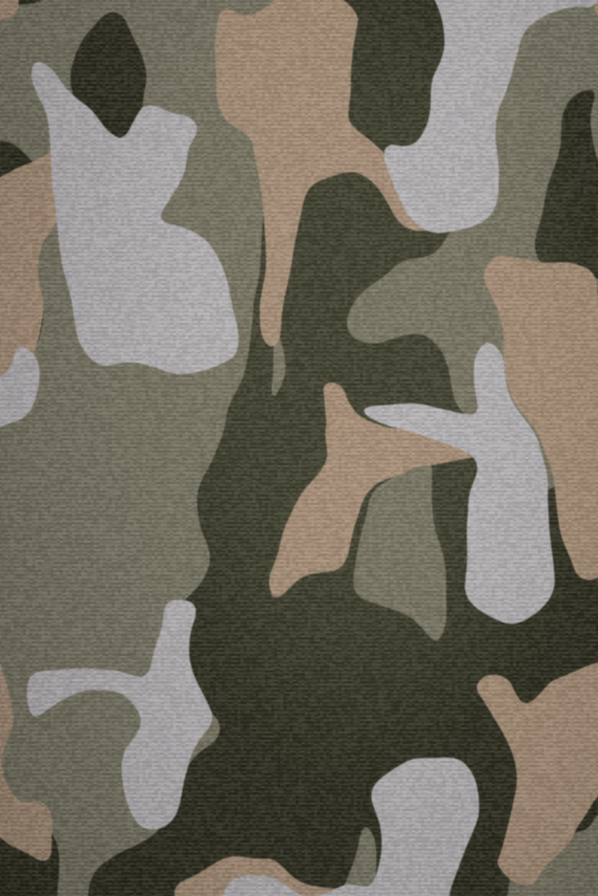
This texture is drawn by a WebGL 2 fragment shader. Its source:

```glsl
#version 300 es
precision highp float;
precision highp int;

#define CELL vec2(0.334, 0.5)   // one blob of each layer per cell
#define JITTER 0.34             // blob wander, in cells
#define PATCH vec2(0.125, 0.22) // size of the dark patches
#define DARK_LEVEL 0.53         // share of ground under dark patches
#define WARP 0.10               // waviness of the outlines
#define SOFTNESS 0.0017         // half width of an edge
#define TAN_SHRINK 0.004
#define FALLOFF 0.75            // loss of light away from the center
#define KNIT_ROWS 225.0
#define KNIT_DEPTH 0.021
#define GRAIN 0.088

uniform vec2 u_resolution;
out vec4 fragColor;

vec2 hash2(vec2 cell) {
  uvec2 v = uvec2(ivec2(floor(cell))) * 1664525u + 1013904223u;
  v.x += v.y * 1664525u;
  v.y += v.x * 1664525u;
  v ^= v >> 16u;
  v.x += v.y * 1664525u;
  v.y += v.x * 1664525u;
  v ^= v >> 16u;
  return vec2(v) / 4294967295.0;
}

// Two independent channels of smooth value noise
vec2 noise2(vec2 p) {
  vec2 c = floor(p), f = p - c;
  f = f * f * f * (f * (f * 6.0 - 15.0) + 10.0);
  vec2 low = mix(hash2(c), hash2(c + vec2(1, 0)), f.x);
  vec2 high = mix(hash2(c + vec2(0, 1)), hash2(c + vec2(1, 1)), f.x);
  return mix(low, high, f.y);
}

// Lattice value leaning on a checker, which keeps the shares balanced
float patchValue(vec2 c) {
  return mix(hash2(c + 91.0).x, mod(c.x + c.y, 2.0), 0.3);
}

float patches(vec2 p) {
  vec2 c = floor(p), f = smoothstep(0.0, 1.0, p - c);
  float low = mix(patchValue(c), patchValue(c + vec2(1, 0)), f.x);
  float high = mix(patchValue(c + vec2(0, 1)), patchValue(c + vec2(1, 1)), f.x);
  return mix(low, high, f.y);
}

float smoothMin(float a, float b, float k) {
  float h = max(k - abs(a - b), 0.0) / k;
  return min(a, b) - h * h * k * 0.25;
}

float taperedCapsule(vec2 p, vec2 a, vec2 b, float ra, float rb) {
  vec2 pa = p - a, ba = b - a;
  float h = clamp(dot(pa, ba) / dot(ba, ba), 0.0, 1.0);
  return length(pa - ba * h) - mix(ra, rb, h);
}

// Upright drip with one side arm
float blob(vec2 p, vec2 seed) {
  vec2 r = hash2(seed + 17.0), s = hash2(seed + 57.0);
  float tilt = (r.x - 0.5) * 1.0;
  float scale = mix(0.8, 1.2, s.x);
  vec2 axis = vec2(sin(tilt), cos(tilt)) * (r.y < 0.5 ? -1.0 : 1.0);
  vec2 side = vec2(axis.y, -axis.x) * (s.y < 0.5 ? -1.0 : 1.0);
  vec2 tip = side * 0.11 + axis * (fract(s.y * 7.0) - 0.4) * 0.2;
  p /= scale;
  float body = taperedCapsule(p, -axis * 0.11, axis * 0.14, 0.055, 0.026);
  float arm = taperedCapsule(p, axis * 0.02, tip, 0.022, 0.030);
  return smoothMin(body, arm, 0.04) * scale;
}

// Distance to blobs scattered on a staggered grid
float blobLayer(vec2 p, float seed) {
  float d = 1.0;
  for (int i = -1; i <= 1; i++) {
    float column = floor(p.x / CELL.x) + float(i);
    float stagger = mod(column, 2.0) * 0.5;
    float row = floor(p.y / CELL.y - stagger);
    for (int j = -1; j <= 1; j++) {
      vec2 id = vec2(column, row + float(j));
      vec2 jitter = (hash2(id + seed) - 0.5) * JITTER;
      vec2 center = (id + 0.5 + jitter + vec2(0.0, stagger)) * CELL;
      d = smoothMin(d, blob(p - center, id + seed), 0.02);
    }
  }
  return d;
}

// Even edge width: the field is divided by its slope
float cover(float field) {
  float slope = length(vec2(dFdx(field), dFdy(field))) * u_resolution.y;
  float d = field / max(slope, 0.5);
  return 1.0 - smoothstep(-SOFTNESS, SOFTNESS, d);
}

void main() {
  vec2 p = gl_FragCoord.xy / u_resolution.y;

  // Wavy outlines
  vec2 w = p + WARP * (noise2(p * vec2(8.0, 6.5) + 3.0) - 0.5);
  w += 0.36 * WARP * (noise2(p * vec2(17.0, 14.0) + 40.0) - 0.5);

  // Dark patches
  vec2 q = mat2(0.99, 0.14, -0.14, 0.99) * w / PATCH;
  float field = patches(q) + 0.26 * (noise2(q * 2.1 + 8.0).x - 0.5) - DARK_LEVEL;

  // Light falls off away from a point above the center
  vec2 off = (p - vec2(0.40, 0.60)) * vec2(1.0, 0.6);
  float falloff = dot(off, off);
  vec3 dark = mix(vec3(0.265, 0.265, 0.207), vec3(0.200, 0.200, 0.150),
                  smoothstep(0.01, 0.09, falloff));

  // Printed layers, back to front
  vec3 color = vec3(0.452, 0.442, 0.380);
  color = mix(color, dark, cover(field));
  color = mix(color, vec3(0.612, 0.530, 0.450),
              cover(blobLayer(w + CELL * vec2(0.5, 0.25), 300.0) + TAN_SHRINK));
  color = mix(color, vec3(0.662, 0.652, 0.660), cover(blobLayer(w, 120.0)));
  color *= 1.05 - FALLOFF * falloff;

  // Knitted rows and short stitch dashes
  float sway = 0.3 * noise2(p * 9.0).x;
  float rows = sin(6.2832 * (p.y * KNIT_ROWS + sway));
  float grain = noise2(p * vec2(1.3, 1.9) * KNIT_ROWS).x - 0.5;
  color += KNIT_DEPTH * rows + GRAIN * grain;

  fragColor = vec4(clamp(color, 0.0, 1.0), 1.0);
}
```
